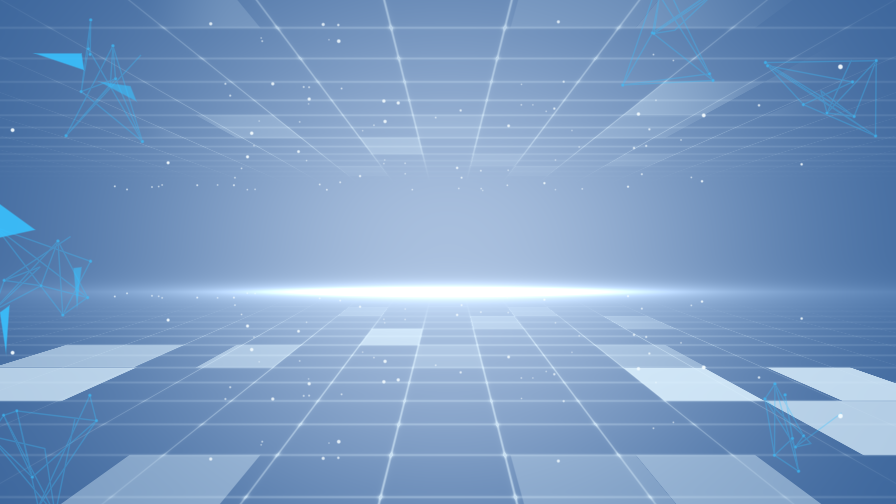
A Shadertoy shader for this background:

```glsl
// A hazy blue hall: a tiled perspective grid forms the floor and, mirrored,
// the ceiling, with a bright horizon between them. Hashed dust and cyan
// wire clusters float in front.

float hash(float n) { return fract(sin(n * 12.9898) * 43758.547); }
vec2 hash2(float n) { return vec2(hash(n), hash(n + 57.3)); }

float segmentDistance(vec2 p, vec2 a, vec2 b) {
    vec2 pa = p - a, ba = b - a;
    return length(pa - ba * clamp(dot(pa, ba) / dot(ba, ba), 0.0, 1.0));
}

// Signed distance to one edge, positive on the right-hand side
float edgeSide(vec2 p, vec2 a, vec2 b) {
    vec2 e = normalize(b - a), d = p - a;
    return d.x * e.y - d.y * e.x;
}

// Soft coverage of the interval from a to b
float band(float x, float a, float b, float soft) {
    return smoothstep(a - soft, a + soft, x) * (1.0 - smoothstep(b - soft, b + soft, x));
}

// Each tile: left column, width, row, brightness
const vec4 TILES[12] = vec4[12](
    vec4(-2.8, 1.15, -1, .38), vec4(.55, 1.1, -1, .28), vec4(1.65, 1.05, -1, .42),
    vec4(3.65, 1.85, 0, .72), vec4(-6.5, 2.05, 1, .72), vec4(2.5, 1.15, 1, .85),
    vec4(4.55, 1.2, 1, .8), vec4(-6.5, 2, 2, .55), vec4(-3.6, 1.1, 2, .5),
    vec4(2.5, 1.2, 2, .38), vec4(-.5, 1, 2, .25), vec4(-1.5, 1, 3, .65));

const vec2 CLUSTERS[6] = vec2[6](
    vec2(-.67, .33), vec2(-.81, -.03), vec2(-.8, -.39),
    vec2(.45, .44), vec2(.74, .32), vec2(.72, -.38));

const vec2 SHARDS[15] = vec2[15](
    vec2(-.82, .394), vec2(-.727, .394), vec2(-.722, .361),
    vec2(-.692, .338), vec2(-.63, .329), vec2(-.618, .299),
    vec2(-.91, .11), vec2(-.819, .044), vec2(-.91, .024),
    vec2(-.743, -.032), vec2(-.727, -.03), vec2(-.736, -.109),
    vec2(-.889, -.12), vec2(-.87, -.106), vec2(-.877, -.2));

void mainImage(out vec4 fragColor, in vec2 fragCoord) {
    vec2 p = (fragCoord - 0.5 * iResolution.xy) / iResolution.y;
    float px = 1.0 / iResolution.y;
    const vec3 paleBlue = vec3(.87, .95, 1.0), cyan = vec3(.22, .76, 1.0);

    // Backdrop, lightest at the middle
    vec2 q = p * vec2(1.45, 1.7);
    vec3 col = mix(vec3(.20, .37, .59), vec3(.66, .75, .87), exp(-dot(q, q)));

    // Shared plane coordinates for floor and ceiling
    bool ceiling = p.y > .021;
    float drop = abs(p.y - .021) - .021;
    float depth = max(drop + .0486, .03);
    float column = 2.0 * p.x / depth;
    float line = 2.894 / depth;
    float row = (line - 6.41) * 0.5;
    float columnSoft = 2.0 * px / depth;
    float rowSoft = 1.45 * px / (depth * depth);
    float reveal = smoothstep(.09, .19, drop);

    // Tiles: the listed near ones, then faint hashed ones far away
    float tiles = 0.0;
    for (int i = 0; i < 12; i++) {
        vec4 t = TILES[i];
        tiles = max(tiles, t.w * band(column, t.x, t.x + t.y, columnSoft)
                                * band(row, t.z, t.z + 1.0, rowSoft));
    }
    vec2 cell = floor(vec2(column + .5, row));
    float farTile = step(.78, hash(cell.x * 3.7 + cell.y * 17.1));
    tiles = max(tiles, .3 * farTile * band(row, 4.0, 6.0, rowSoft)
                           * smoothstep(8.0, 3.0, abs(column)));
    if (ceiling) tiles *= .42 * smoothstep(-.62, -.42, p.x) * smoothstep(.8, .3, p.x);
    col = mix(col, paleBlue, tiles * smoothstep(.08, .15, drop));

    // Grid lines with glowing crossings
    float across = abs(fract(column) - .5) * .5 * depth;
    float along = abs(fract(line + .09) - .5) * depth * depth / 2.894;
    float width = .0007 + .0035 * depth;
    float center = exp(-3.0 * p.x * p.x);
    float grid = .62 * center * smoothstep(width + px, 0.0, across);
    grid += (.12 + .22 * center) * smoothstep(width + px, 0.0, along);
    grid += .16 * center * (exp(-across * 220.0) + .5 * exp(-along * 220.0));
    grid += .6 * center * smoothstep(.2, .4, drop)
          * exp(-(across * across + along * along) / .00003);
    col = mix(col, paleBlue, min(grid, 1.0) * reveal * (ceiling ? .65 : .8));

    // Horizon haze and its bright core
    float dy = p.y + .079;
    float haze = exp(-abs(dy) * (dy > 0.0 ? 55.0 : 24.0));
    col += vec3(.22, .22, .2) * haze * (.3 + .7 * exp(-3.5 * p.x * p.x));
    col += .65 * exp(-dy * dy / .00004) * exp(-p.x * p.x / .07);
    col += .18 * exp(-dy * dy / .0003) * exp(-p.x * p.x / .2);

    // Wire clusters: each node joins the two before it
    float wires = 0.0;
    for (int c = 0; c < 6; c++) {
        vec2 a = CLUSTERS[c], b = a + .06;
        for (int i = 0; i < 8; i++) {
            vec2 n = CLUSTERS[c] + (hash2(float(c * 31 + i) + 2.0) - .5) * vec2(.22, .27);
            float d = min(segmentDistance(p, n, a), segmentDistance(p, n, b));
            wires = max(wires, .32 * smoothstep(.0008 + px, 0.0, d));
            wires = max(wires, .7 * smoothstep(.003 + px, .001, length(p - n)));
            b = a;
            a = n;
        }
    }
    col = mix(col, cyan, wires);

    // Cyan shards
    for (int i = 0; i < 15; i += 3) {
        vec2 a = SHARDS[i], b = SHARDS[i + 1], c = SHARDS[i + 2];
        float d = min(edgeSide(p, a, b), min(edgeSide(p, b, c), edgeSide(p, c, a)));
        col = mix(col, cyan, smoothstep(-px, px, d) * (i == 3 || i == 9 ? .6 : .88));
    }

    // Dust, mirrored like the planes
    for (int i = 0; i < 90; i++) {
        vec2 h = hash2(float(i) + 7.0);
        float size = hash(float(i) + 201.0);
        vec2 at = vec2((h.x - .5) * mix(.7, 1.75, size), .08 + .34 * h.y * h.y);
        float radius = .0012 + .0042 * size * size * h.y;
        float dotMask = smoothstep(radius + px, radius - px, length(vec2(p.x, drop) - at));
        col = mix(col, vec3(.96, .99, 1.0), dotMask * mix(.5, .95, size));
    }
    fragColor = vec4(clamp(col, 0.0, 1.0), 1.0);
}
```
